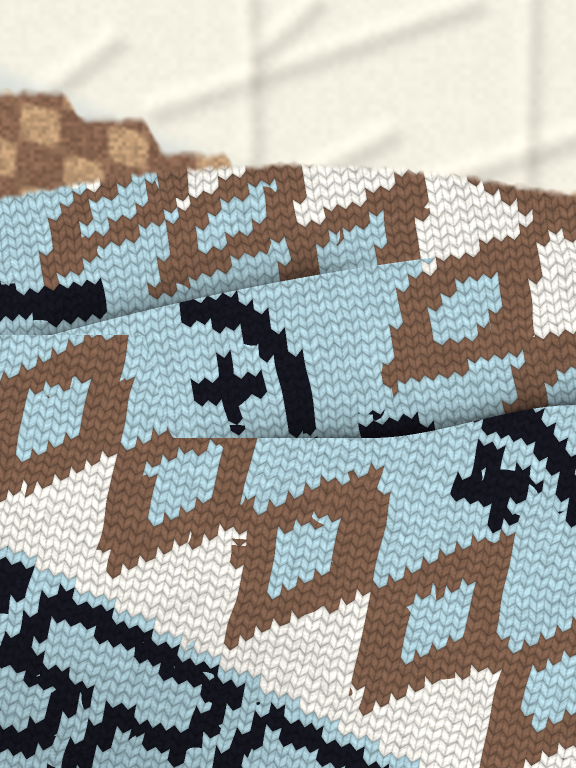
This texture is drawn by a Shadertoy shader. Its source:

```glsl
// Folded jacquard knit with diamond rows and a key border, before a cream cable blanket.
// Curves split the cloth into three folds; each stitch takes one motif colour at its
// centre, then V-shaped relief, fibre noise and crease shadows are laid over it.

const vec2 CANVAS = vec2(576.0, 768.0);   // working units, y runs downward
const vec2 STITCH = vec2(14.5, 11.5);
const float TILT_BACK = -0.16, TILT_FRONT = 0.22;
const vec3 CREAM = vec3(0.96, 0.945, 0.89);
const vec3 WHITE = vec3(0.95, 0.94, 0.91);
const vec3 BLUE  = vec3(0.68, 0.81, 0.85);
const vec3 BROWN = vec3(0.49, 0.365, 0.29);
const vec3 TAN   = vec3(0.74, 0.60, 0.46);
const vec3 INK   = vec3(0.075, 0.075, 0.115);

float hash(vec2 p) { return fract(sin(dot(p, vec2(127.1, 311.7))) * 43758.5453); }

float noise(vec2 p) {
    vec2 i = floor(p), f = fract(p);
    f = f * f * (3.0 - 2.0 * f);
    return mix(mix(hash(i), hash(i + vec2(1, 0)), f.x),
               mix(hash(i + vec2(0, 1)), hash(i + 1.0), f.x), f.y);
}

float segmentDist(vec2 p, vec2 a, vec2 b) {
    vec2 d = b - a;
    return length(p - a - d * clamp(dot(p - a, d) / dot(d, d), 0.0, 1.0));
}

// Fold outlines
float topEdge(float x) { return 166.0 + 0.0004 * (x - 290.0) * (x - 290.0); }
float midEdge(float x) { return 350.0 - 0.30 * x + 0.0002 * x * x; }
float creaseEdge(float x) { return 438.0 - 33.0 * smoothstep(370.0, 576.0, x); }
float frontEdge(float x) { return mix(335.0, creaseEdge(x), smoothstep(140.0, 175.0, x)); }

// Motifs
bool flower(vec2 p, float radius) {
    float r = length(p) / radius;
    return r < 0.77 + 0.26 * cos(4.0 * atan(p.y, p.x) + 0.7);
}

bool arch(vec2 p, vec2 center, vec2 radii) {
    vec2 q = p - center;
    float d = (length(q / radii) - 1.0) * min(radii.x, radii.y);
    return abs(d) < 13.0 && q.x > -15.0 && q.y < 8.0;
}

bool keyBorder(vec2 p) {
    const vec2 ALONG = vec2(210.0, 118.0), DOWN = vec2(-52.0, 54.0);
    const vec2 path[9] = vec2[9](vec2(0.12, 2), vec2(0.33, 2), vec2(0.33, 1), vec2(0, 1),
        vec2(0), vec2(0.81, 0), vec2(0.81, 1), vec2(0.52, 1), vec2(0.52, 2));
    mat2 toCanvas = mat2(ALONG, DOWN);
    vec2 k = inverse(toCanvas) * (p - vec2(60.0, 600.0));
    k.x -= floor(k.x + 0.08);
    float d = 1e3;
    for (int i = 0; i < 8; i++)
        d = min(d, segmentDist(toCanvas * k, toCanvas * path[i], toCanvas * path[i + 1]));
    return d < 11.5;
}

vec3 diamond(float s, float t, vec3 ground) {
    float d = abs(s) + abs(t);
    return d < 0.47 ? BLUE : d < 1.03 ? BROWN : ground;
}

vec3 backMotif(vec2 p, bool middle) {
    float bend = max(p.x - 110.0, 0.0);
    float s = -(p.y - 205.0 - 0.00084 * bend * bend) / (85.0 + 0.134 * bend);
    float cell = (p.x - 80.0 * s - 120.0) / 115.0, index = floor(cell + 0.5);
    vec3 c = BLUE;
    if (index >= (middle ? 3.0 : 0.0))
        c = s > 1.0 ? BROWN : diamond(s, 2.0 * (cell - index), s > 0.0 ? WHITE : BLUE);
    if (middle) {
        if (arch(p, vec2(200, 430), vec2(105, 120)) || flower(p - vec2(230, 389), 38.0)) c = INK;
        if (length((p - vec2(392, 430)) / vec2(38, 14)) < 1.0) c = INK;
    } else if (p.x < 105.0 && abs(p.y - 306.0 + 0.06 * p.x) < 17.0) c = INK;
    return c;
}

vec3 frontMotif(vec2 p) {
    float s = -(p.y - 485.0 - 0.54 * (p.x - 180.0)) / 134.0;
    float cell = (p.x - 78.0 * s - 180.0) / 127.0, index = floor(cell + 0.5);
    vec3 c = diamond(s, 2.0 * (cell - index), s < 0.0 && s > -1.15 ? WHITE : BLUE);
    if (arch(p, vec2(490, 520), vec2(85, 105)) || flower(p - vec2(495, 487), 42.0)) c = INK;
    if (s < -1.2 && keyBorder(p)) c = INK;
    return c;
}

// Soft blanket with raised cables, and the blurred brown cloth lying on it
vec3 blanket(vec2 p) {
    const vec4 cables[7] = vec4[7](vec4(150, 102, 470, -5), vec4(245, -10, 248, 150),
        vec4(527, -10, 522, 200), vec4(430, 176, 590, 122), vec4(310, 165, 385, 125),
        vec4(40, 85, 110, 32), vec4(255, 45, 310, -5));
    float relief = 0.0;
    for (int i = 0; i < 7; i++) {
        float d = segmentDist(p, cables[i].xy, cables[i].zw);
        float under = segmentDist(p - vec2(9, 15), cables[i].xy, cables[i].zw);
        relief += 0.05 * exp(-d * d / 90.0) - 0.10 * exp(-under * under / 110.0);
    }
    vec3 c = CREAM * (1.0 + relief + 0.03 * (noise(p / 6.0) - 0.5));
    float edge = 90.0 + 27.0 * smoothstep(60.0, 84.0, p.x) + 35.0 * smoothstep(140.0, 168.0, p.x)
               + 40.0 * smoothstep(222.0, 250.0, p.x) + 5.0 * noise(p / 8.0);
    float band = 62.0 + 0.42 * p.x;
    c = mix(c, vec3(0.83, 0.86, 0.85), 0.7 * smoothstep(band - 8.0, band + 22.0, p.y) * smoothstep(275.0, 225.0, p.x));
    float check = sin(p.x / 14.0 - 1.3) * sin((p.y - 0.25 * p.x) / 13.0 - 7.3);
    vec3 cloth = mix(BROWN * 1.08, TAN, smoothstep(-0.1, 0.35, check)) * (0.86 + 0.28 * noise(p / 4.0));
    return mix(c, cloth, smoothstep(edge - 5.0, edge + 6.0, p.y));
}

vec3 knit(vec2 p) {
    bool front = p.y > frontEdge(p.x), middle = p.y > midEdge(p.x);
    float a = front ? TILT_FRONT : TILT_BACK;
    mat2 turn = mat2(cos(a), -sin(a), sin(a), cos(a));
    vec2 wobble = 5.0 * vec2(noise(p / 33.0), noise(p / 37.0 + 9.0));
    vec2 q = turn * (p + wobble) / STITCH;
    float leg = abs(fract(q.x) - 0.5);
    q.y += leg * 1.1;
    vec2 f = fract(q), id = floor(q);
    vec2 center = transpose(turn) * ((id + vec2(0.5, 0.22)) * STITCH) - wobble;
    vec3 c = front ? frontMotif(center) : backMotif(center, middle);

    // Yarn relief and fibres
    float yarn = sqrt(4.0 * f.y * (1.0 - f.y)) * smoothstep(-0.12, 0.13, leg) * smoothstep(0.62, 0.38, leg);
    float fibre = noise(vec2(q.x * 5.0, q.y * 9.0)) + noise(p / 1.7);
    float light = mix(0.64, 1.06, yarn) + 0.12 * (fibre - 1.0) + 0.06 * (hash(id) - 0.5);

    // Rounded folds and dark creases
    float fromCrease = p.y - creaseEdge(p.x);
    if (front) light *= 1.0 - 0.15 * smoothstep(540.0, 768.0, p.y) * smoothstep(450.0, 100.0, p.x);
    else if (middle) light *= 1.0 - 0.55 * exp(fromCrease / 13.0) * smoothstep(150.0, 330.0, p.x);
    else light *= 1.0 - 0.45 * exp((p.y - midEdge(p.x)) / 14.0) * smoothstep(400.0, 300.0, p.x);
    return c * light + 0.025 * noise(p / 2.3);
}

void mainImage(out vec4 fragColor, in vec2 fragCoord) {
    vec3 sum = vec3(0.0);
    for (int i = 0; i < 4; i++) {
        vec2 uv = (fragCoord + vec2(i & 1, i >> 1) * 0.5 - 0.25) / iResolution.xy;
        vec2 p = vec2(uv.x, 1.0 - uv.y) * CANVAS;
        float cover = smoothstep(-4.0, 4.0, p.y - topEdge(p.x) + 5.0 * noise(p / 7.0) - 2.5);
        sum += mix(blanket(p), knit(p), cover);
    }
    fragColor = vec4(sum / 4.0, 1.0);
}
```
